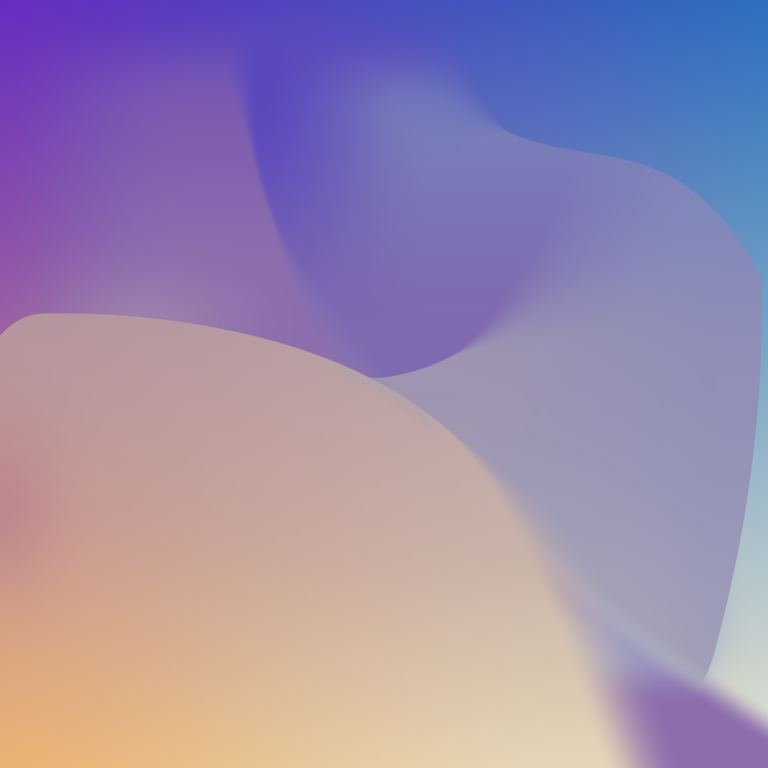
Write a WebGL 2 fragment shader that draws this background.

```glsl
#version 300 es
precision highp float;
// Soft folded sheets over a four-corner gradient: a mauve plume, a lavender
// fold and a peach hill. Each sheet is a colour ramp masked by a curve whose
// edge softens along its length.

uniform vec2 u_resolution;
out vec4 fragColor;

// Backdrop ramps, top to bottom
const vec3 LEFT_TOP = vec3(0.40, 0.17, 0.75);
const vec3 LEFT_MID = vec3(0.62, 0.38, 0.63);
const vec3 LEFT_LOW = vec3(0.92, 0.69, 0.43);
const vec3 RIGHT_TOP = vec3(0.17, 0.43, 0.74);
const vec3 RIGHT_MID = vec3(0.48, 0.65, 0.78);
const vec3 RIGHT_LOW = vec3(0.90, 0.89, 0.82);
// Plume and lavender fold
const vec3 PLUME_TOP = vec3(0.49, 0.36, 0.69);
const vec3 PLUME_LOW = vec3(0.55, 0.43, 0.68);
const vec3 PLUME_GLOW = vec3(0.63, 0.52, 0.67);
const vec3 INDIGO = vec3(0.35, 0.28, 0.74);
const vec3 LAVENDER = vec3(0.47, 0.50, 0.73);
const vec3 POCKET = vec3(0.50, 0.41, 0.69);
const vec3 SHEET_TOP = vec3(0.50, 0.53, 0.73);
const vec3 SHEET_LEFT = vec3(0.62, 0.58, 0.69);
const vec3 SHEET_RIGHT = vec3(0.56, 0.56, 0.72);
const vec3 SHEET_LOW = vec3(0.66, 0.65, 0.72);
const vec3 RIM = vec3(0.66, 0.72, 0.80);
// Peach hill ramps
const vec3 HILL_LEFT_TOP = vec3(0.70, 0.58, 0.62);
const vec3 HILL_LEFT_MID = vec3(0.78, 0.59, 0.56);
const vec3 HILL_RIGHT_TOP = vec3(0.72, 0.63, 0.65);
const vec3 HILL_RIGHT_MID = vec3(0.79, 0.71, 0.67);
const vec3 HILL_RIGHT_LOW = vec3(0.90, 0.84, 0.72);
const vec3 CREASE = vec3(0.68, 0.63, 0.68);
const vec3 ROSE = vec3(0.72, 0.49, 0.55);

const vec2 HILL_PEAK = vec2(0.078, 0.408);
const float HILL_WIDTH = 0.742;
const vec2 SHOULDER = vec2(0.762, 0.198);
const float SIDE_X = 0.992;
const float BASE_Y = 0.977;

float edge(float d, float softness) {
    float s = max(softness, 0.75 / u_resolution.y);
    return smoothstep(-s, s, d);
}

vec3 ramp(vec3 a, vec3 b, vec3 c, float middle, float t) {
    return t < middle ? mix(a, b, t / middle) : mix(b, c, (t - middle) / (1.0 - middle));
}

// Height distances, positive inside
float hillDistance(vec2 p) {
    float u = max((p.x - HILL_PEAK.x) / HILL_WIDTH, 0.0);
    float corner = max(HILL_PEAK.x - 0.013 - p.x, 0.0) / 0.065;
    float top = HILL_PEAK.y + 0.247 * u * u + 0.309 * pow(u, 5.5) + 0.029 * pow(corner, 2.5);
    float slope = (0.494 * u + 1.7 * pow(u, 4.5)) / HILL_WIDTH;
    return (p.y - top) / sqrt(1.0 + slope * slope);
}

float shoulderDistance(vec2 p) {
    float t = p.x - SHOULDER.x;
    float slope = 0.16 + 30.9 * t * t;
    return (p.y - SHOULDER.y - 0.16 * t - 10.3 * t * t * t) / sqrt(1.0 + slope * slope);
}

float sideDistance(vec2 p) {
    float drop = max(p.y - 0.4, 0.0);
    float side = SIDE_X - 0.307 * drop * drop - p.x;
    float run = max(p.x - 0.765, 0.0);
    float base = (BASE_Y - 3.5 * run * run - p.y) / sqrt(1.0 + 49.0 * run * run);
    float blend = max(0.02 - abs(side - base), 0.0);
    return min(side, base) - blend * blend / 0.08;
}

vec3 foldColor(vec2 p) {
    // Upper pocket turns from indigo to lavender, then purple at its floor
    float lit = smoothstep(0.33, 0.57, p.x) * smoothstep(0.02, 0.15, p.y);
    vec3 pocket = mix(mix(INDIGO, LAVENDER, lit), POCKET, smoothstep(0.1, 0.47, p.y));
    // Lower sheet rises from a crisp lip into a wide haze
    float t = max(p.x - 0.495, 0.0);
    float lip = 0.492 - 0.1 * t - 2.2 * t * t;
    float slope = 0.1 + 4.4 * t;
    float d = (p.y - lip) / sqrt(1.0 + slope * slope);
    vec3 middle = mix(SHEET_LEFT, SHEET_RIGHT, smoothstep(0.58, 0.96, p.x));
    vec3 sheet = mix(SHEET_TOP, middle, smoothstep(0.24, 0.48, p.y));
    sheet = mix(sheet, SHEET_LOW, smoothstep(0.42, 0.95, p.y) * (1.0 - 0.3 * smoothstep(0.8, 0.95, p.x)));
    return mix(pocket, sheet, edge(d, 0.11 * smoothstep(0.08, 0.32, t)));
}

void main() {
    vec2 uv = gl_FragCoord.xy / u_resolution;
    vec2 p = vec2(uv.x, 1.0 - uv.y); // y runs downward from the top

    // Backdrop
    vec3 color = mix(ramp(LEFT_TOP, LEFT_MID, LEFT_LOW, 0.45, p.y),
                     ramp(RIGHT_TOP, RIGHT_MID, RIGHT_LOW, 0.45, p.y), p.x);

    // Mauve plume with a glow above the hill
    float fall = max(p.y - 0.085, 0.0);
    float plumeSide = p.x - 0.32 - 0.92 * fall * fall;
    float plumeSoft = 0.006 + 0.035 * smoothstep(0.29, 0.44, p.y) + 0.025 * (1.0 - smoothstep(0.06, 0.2, p.y));
    float rightOfPlume = edge(plumeSide, plumeSoft);
    float plumeFade = smoothstep(0.0, 0.25, p.x) * smoothstep(0.02, 0.17, p.y);
    vec3 plume = mix(PLUME_TOP, PLUME_LOW, smoothstep(0.12, 0.36, p.y));
    color = mix(color, plume, plumeFade * (1.0 - rightOfPlume));
    vec2 glow = (p - vec2(0.19, 0.42)) / vec2(0.11, 0.06);
    color = mix(color, PLUME_GLOW, 0.8 * exp(-dot(glow, glow)));

    // Lavender fold and its pale lower rim
    float side = sideDistance(p);
    float rim = smoothstep(0.72, 0.83, p.y) * (1.0 - smoothstep(0.85, 0.92, p.y));
    color = mix(color, RIM, 0.6 * rim * exp(-max(-side, 0.0) / 0.014));
    float shoulderSoft = mix(0.09, 0.001, smoothstep(0.55, 0.67, p.x));
    float fold = edge(side, 0.001) * edge(shoulderDistance(p), shoulderSoft);
    fold *= rightOfPlume * smoothstep(0.0, 0.1, p.y);
    color = mix(color, foldColor(p), fold);

    // Peach hill, crisp at its crown and hazy toward the base
    float d = hillDistance(p);
    vec3 hill = mix(ramp(HILL_LEFT_TOP, HILL_LEFT_MID, LEFT_LOW, 0.45, (p.y - 0.4) / 0.6),
                    ramp(HILL_RIGHT_TOP, HILL_RIGHT_MID, HILL_RIGHT_LOW, 0.55, (p.y - 0.4) / 0.6),
                    smoothstep(-0.15, 0.8, p.x));
    vec2 blush = (p - vec2(0.0, 0.66)) / vec2(0.07, 0.11);
    hill = mix(hill, ROSE, 0.55 * exp(-dot(blush, blush)));
    float crease = smoothstep(0.36, 0.48, p.x) * (1.0 - smoothstep(0.55, 0.58, p.x));
    hill = mix(hill, CREASE, 0.45 * crease * (1.0 - smoothstep(0.012, 0.018, d)));
    color = mix(color, hill, edge(d, 0.001 + 0.05 * smoothstep(0.57, 0.8, p.x)));

    fragColor = vec4(color, 1.0);
}
```
